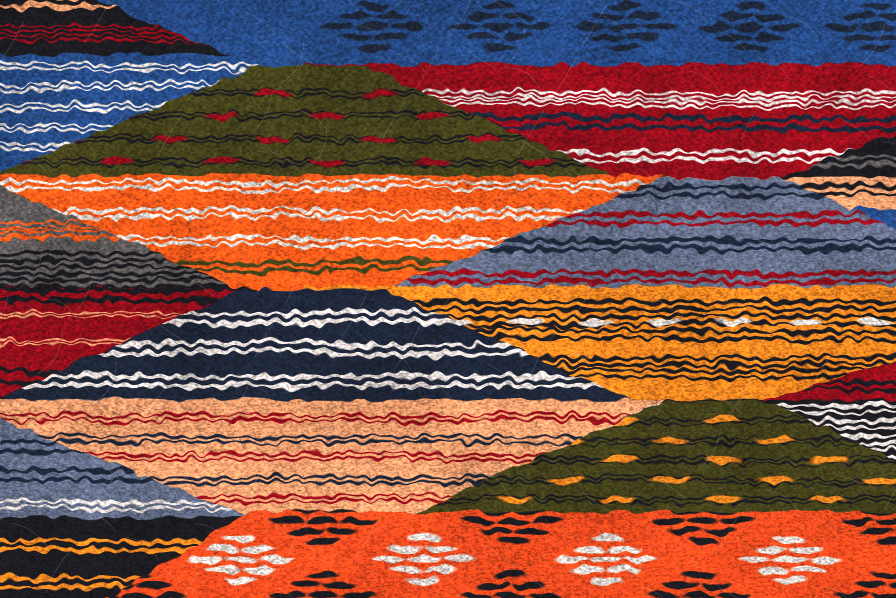
This texture is drawn by a Shadertoy shader. Its source:

```glsl
// Handwoven wool rug: interlocking dyed trapezoids with wavy stripes and diamonds
const vec3 BLUE = vec3(.13, .27, .5), BLACK = vec3(.09, .09, .11), NAVY = vec3(.1, .13, .2);
const vec3 CRIMSON = vec3(.56, .04, .09), OLIVE = vec3(.25, .24, .09), GREY = vec3(.36, .34, .34);
const vec3 ORANGE = vec3(.97, .34, .09), SLATE = vec3(.37, .41, .51), AMBER = vec3(.95, .52, .12);
const vec3 PEACH = vec3(.93, .61, .42), CREAM = vec3(.88, .84, .82), VERMILION = vec3(.94, .28, .11);
const vec4 LEFT = vec4(-1, 2.2, -1, 2.2), RIGHT = vec4(2.6, 9, 2.6, 9);

float hash(vec2 p) { return fract(sin(dot(p, vec2(127.1, 311.7))) * 43758.5); }

float noise(vec2 p) {
  vec2 i = floor(p), f = fract(p), e = vec2(1, 0);
  f *= f * (3. - 2. * f);
  return mix(mix(hash(i), hash(i + e), f.x), mix(hash(i + e.yx), hash(i + 1.), f.x), f.y);
}

float cover(float d) {
  float edge = 4. / iResolution.y;
  return smoothstep(edge, -edge, d);
}

// Trapezoid of cloth; edges = left and right at the top, then at the bottom
void lay(inout vec3 c, vec2 p, float top, float bottom, vec4 edges, vec3 cloth) {
  vec2 side = mix(edges.xy, edges.zw, (p.y - top) / (bottom - top));
  float across = max(side.x - p.x, p.x - side.y) * .42;
  c = mix(c, cloth, cover(max(across, max(top - p.y, p.y - bottom))));
}

// Pair of uneven wavy yarns
vec3 yarn(vec3 c, vec2 p, float y, vec3 dye, float gap) {
  float drift = .035 * (noise(vec2(p.x * .9, y * 7.)) - .5);
  float v = p.y - y - drift - .009 * sin(p.x * 42. + y * 9.);
  float thick = gap * (.2 + .55 * noise(vec2(p.x * 8., y * 30. + sign(v))));
  return mix(c, dye, cover(abs(abs(v) - gap) - thick));
}

vec3 ruled(vec3 c, vec2 p, float y, float pitch, int count, vec3 dye, float gap) {
  for (int i = 0; i < count; i++) c = yarn(c, p, y + pitch * float(i), dye, gap);
  return c;
}

float lens(vec2 p, vec2 size) { return (length(p / size) - 1.) * size.y; }

float repeat(float x, float period) { return (fract(x / period + .5) - .5) * period; }

vec3 dashes(vec3 c, vec2 p, vec2 start, float period, vec3 dye) {
  vec2 q = p - start;
  return mix(c, dye, cover(lens(vec2(repeat(q.x, period), q.y), vec2(.15, .028))));
}

vec3 dashedOlive(vec2 p, vec2 start, float pitch, vec3 dye) {
  vec3 c = OLIVE;
  for (int i = 0; i < 5; i++) {
    vec2 at = start + float(i) * vec2(.45, pitch);
    c = dashes(yarn(c, p, at.y, BLACK, .018), p, at, .9, dye);
  }
  return c;
}

// Repeated diamonds made of short floats of yarn
vec3 diamonds(vec3 c, vec2 p, vec2 centre, float period, vec3 dye) {
  float x = repeat(p.x - centre.x, period), s = .3;
  for (int k = -2; k <= 2; k++) {
    float n = 3. - abs(float(k)), slot = fract(x / s + .5 * n) - .5;
    float d = lens(vec2(slot * s, p.y - centre.y - .088 * float(k)), vec2(.14, .03));
    c = mix(c, dye, cover(max(d, abs(x) - .5 * n * s)));
  }
  return c;
}

// Loose pale fibres, one per random cell
float fibres(vec2 p, float angle, float size) {
  vec2 q = mat2(cos(angle), -sin(angle), sin(angle), cos(angle)) * p / size;
  vec2 f = fract(q) - .5;
  float h = hash(floor(q)), bend = f.y + (h - .7) * (.8 - 3. * f.x * f.x);
  return cover((abs(bend) - .005) * size) * step(abs(f.x), .4) * step(.6, h);
}

vec3 upperRows(vec2 p) {
  vec3 c = mix(BLUE, diamonds(BLUE, p, vec2(3.2, .23), 1.08, BLACK), .75 * step(2.6, p.x));
  vec3 cloth = yarn(ruled(BLACK, p, .25, .08, 2, CRIMSON, .02), p, .03, PEACH, .04);
  lay(c, p, -.05, .49, vec4(-1, .7, -1, 2.05), cloth);
  lay(c, p, .47, 1.5, LEFT, ruled(BLUE, p, .57, .175, 5, CREAM, .021));
  cloth = ruled(CRIMSON, p, .81, .07, 2, CREAM, .02);
  cloth = yarn(yarn(cloth, p, 1.05, NAVY, .04), p, 1.34, CREAM, .03);
  lay(c, p, .55, 1.53, RIGHT, cloth);
  lay(c, p, 1.12, 1.53, vec4(7.75, 9, 6.65, 9), yarn(BLACK, p, 1.38, GREY, .03));
  lay(c, p, .56, 1.53, vec4(2.2, 3.1, -.1, 5.3), dashedOlive(p, vec2(2.35, .8), .195, CRIMSON));
  // Second row
  cloth = ruled(GREY, p, 1.93, .09, 2, ORANGE, .025);
  lay(c, p, 1.52, 2.47, LEFT, ruled(cloth, p, 2.19, .12, 3, BLACK, .03));
  cloth = mix(yarn(PEACH, p, 1.62, BLACK, .03), BLUE, cover(1.78 - p.y));
  lay(c, p, 1.52, 2.3, RIGHT, cloth);
  cloth = ruled(SLATE, p, 1.63, .46, 2, NAVY, .035);
  cloth = ruled(cloth, p, 1.87, .5, 2, CRIMSON, .035);
  lay(c, p, 1.52, 2.46, vec4(5.65, 6.72, 3.3, 8.75), cloth);
  cloth = yarn(ruled(ORANGE, p, 1.59, .24, 3, CREAM, .028), p, 2.28, OLIVE, .03);
  lay(c, p, 1.5, 2.48, vec4(-.2, 5.7, 2.05, 3.3), cloth);
  return c;
}

vec3 lowerRows(vec3 c, vec2 p) {
  vec3 cloth = ruled(CRIMSON, p, 2.52, .7, 2, BLACK, .045);
  lay(c, p, 2.46, 3.43, LEFT, ruled(cloth, p, 2.7, .22, 2, PEACH, .014));
  cloth = ruled(AMBER, p, 2.62, .125, 3, BLACK, .032);
  cloth = ruled(cloth, p, 3.09, .1, 2, BLACK, .028);
  lay(c, p, 2.45, 3.43, RIGHT, dashes(cloth, p, vec2(3.9, 2.76), .6, CREAM));
  lay(c, p, 3.07, 3.43, vec4(7.75, 9, 6.5, 9), yarn(CRIMSON, p, 3.3, BLACK, .03));
  cloth = ruled(NAVY, p, 2.72, .265, 3, CREAM, .038);
  lay(c, p, 2.48, 3.44, vec4(2.05, 3.3, -.1, 5.45), cloth);
  // Fourth row
  cloth = yarn(ruled(SLATE, p, 3.83, .23, 2, NAVY, .04), p, 4.32, CREAM, .025);
  lay(c, p, 3.42, 4.45, LEFT, cloth);
  lay(c, p, 3.42, 4.4, RIGHT, ruled(BLACK, p, 3.5, .13, 4, CREAM, .03));
  lay(c, p, 3.43, 4.4, vec4(5.7, 6.55, 3.45, 8.7), dashedOlive(p, vec2(6.2, 3.6), .17, AMBER));
  cloth = ruled(PEACH, p, 3.57, .345, 3, CRIMSON, .022);
  cloth = ruled(cloth, p, 3.76, .35, 2, NAVY, .022);
  lay(c, p, 3.42, 4.41, vec4(-.45, 5.7, 2.1, 3.5), cloth);
  // Border with diamonds
  lay(c, p, 4.43, 5.3, LEFT, ruled(BLACK, p, 4.67, .32, 2, AMBER, .035));
  cloth = diamonds(VERMILION, p, vec2(2.77, 4.46), 1.63, BLACK);
  cloth = diamonds(cloth, p, vec2(2.77, 5.1), 1.61, BLACK);
  cloth = diamonds(cloth, p, vec2(2.06, 4.79), 1.57, CREAM);
  lay(c, p, 4.38, 5.3, vec4(2.15, 9, .6, 9), cloth);
  return c;
}

void mainImage(out vec4 fragColor, in vec2 fragCoord) {
  vec2 p = fragCoord / iResolution.xy;
  p = vec2(p.x, 1. - p.y) * vec2(7.68, 5.12);
  // Uneven hand tension, then ribs, grain and fibres
  vec2 q = p + .05 * (vec2(noise(p * 9.), noise(p * 11. + 40.)) - .5);
  vec3 c = lowerRows(upperRows(q), q);
  float rib = sin(q.x * 105. + 3.14 * floor(q.y * 22.)) * sin(q.y * 138.);
  float grain = noise(p * vec2(32, 55)) + noise(p * vec2(70, 85)) - 1.;
  c *= 1. + .09 * rib + .36 * grain + .2 * (noise(p * 2.5) - .5);
  float hair = max(fibres(p, .6, .43), fibres(p, 2.1, .53));
  fragColor = vec4(mix(c + .02, CREAM, .22 * hair), 1);
}
```
